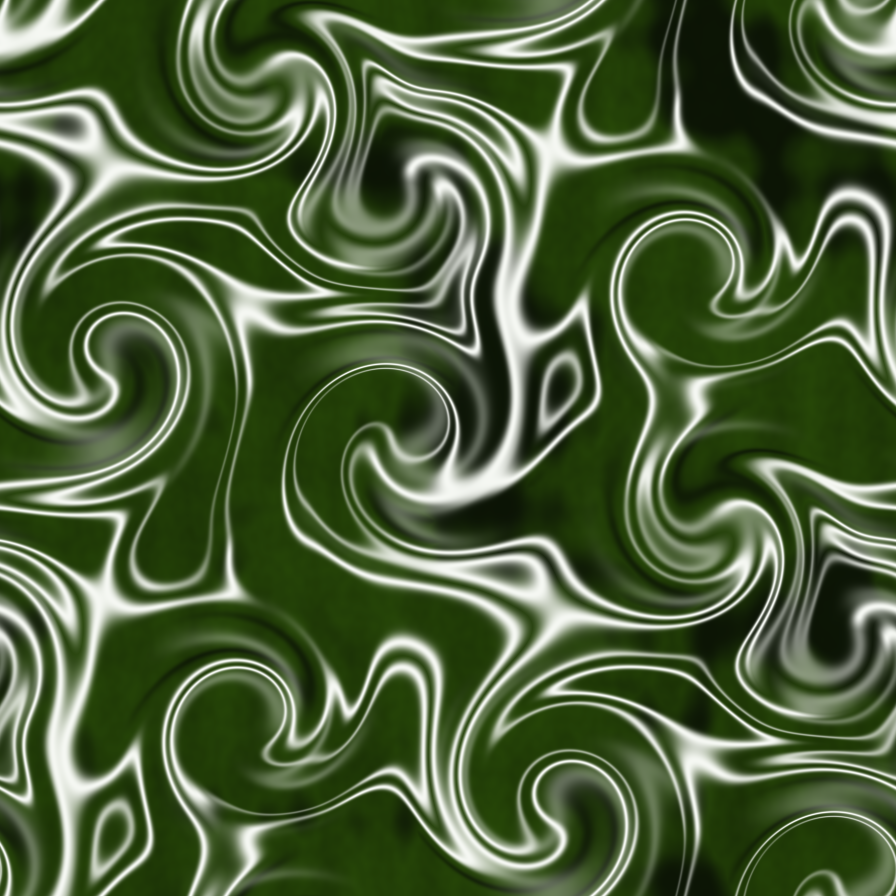
Reproduce this background procedurally as a Shadertoy shader.

```glsl
// Seamless green cloth with white liquid strands curling around scattered whirls.

const float TAU = 6.2832;

// Gradient noise that repeats after a whole number of cells.
float wrapNoise(vec2 p, vec2 period, float seed) {
    vec2 cell = floor(p), f = fract(p);
    vec2 s = f * f * f * (f * (f * 6.0 - 15.0) + 10.0);
    float sum = 0.0;
    for (int k = 0; k < 4; k++) {
        vec2 corner = vec2(k & 1, k >> 1);
        vec2 id = mod(cell + corner + 0.5, period);
        float a = TAU * fract(sin(dot(id, vec2(127.1, 311.7)) + seed * 17.3) * 4375.85);
        vec2 w = mix(1.0 - s, s, corner);
        sum += w.x * w.y * dot(vec2(cos(a), sin(a)), f - corner);
    }
    return sum;
}

// Soft strand along value = 0, kept at least about one pixel wide.
float strand(float value, float width, float pixel) {
    float w = max(width, pixel * 0.7);
    return exp(-value * value / (w * w)) * width / w;
}

void mainImage(out vec4 fragColor, in vec2 fragCoord) {
    vec2 uv = fragCoord / iResolution.xy;

    // Diagonal axes with period one give a half-drop repeat.
    vec2 p = vec2(uv.x + uv.y, uv.x - uv.y);

    // Whirls twist the plane; each fades out before its repeat begins.
    float whirl = 0.0;
    for (int i = 0; i < 5; i++) {
        float n = float(i);
        vec2 center = fract(vec2(0.21, 0.38) + n * vec2(0.755, 0.57));
        vec2 d = fract(p - center + 0.5) - 0.5;
        float r = length(d);
        float reach = 1.0 - smoothstep(0.0, 0.30 + 0.03 * mod(n, 3.0), r);
        float turn = (i % 2 == 0 ? 1.0 : -1.0) * (2.8 + 0.4 * n) * reach * reach;
        float c = cos(turn), s = sin(turn);
        p += mat2(c, s, -s, c) * d - d;
        whirl = max(whirl, reach);
    }

    // Fields carried along by the whirls.
    float flow = wrapNoise(p * 4.0, vec2(4.0), 1.0);
    float drift = wrapNoise(p * 4.0 + 0.37, vec2(4.0), 2.0);
    float vary = wrapNoise(p * 3.0 + 0.61, vec2(3.0), 5.0);
    float pixel = fwidth(flow);

    // Cloth: upright and level streaks with fine grain.
    float upright = wrapNoise(uv * vec2(26.0, 4.0), vec2(26.0, 4.0), 3.0);
    float level = wrapNoise(uv * vec2(3.0, 18.0), vec2(3.0, 18.0), 4.0);
    float grain = wrapNoise(uv * vec2(90.0, 70.0), vec2(90.0, 70.0), 6.0);
    float patchy = wrapNoise(uv * 4.0 + 0.3, vec2(4.0), 7.0);
    vec3 color = vec3(0.13, 0.24, 0.025);
    color *= 1.0 + 0.22 * upright + 0.12 * level + 0.08 * grain;

    // Shadows: streaked patches and dark wisps beside the strands.
    float shade = smoothstep(0.08, 0.42, patchy + 0.35 * upright + 0.3 * level);
    float wisp = strand(flow + 0.17, 0.05, pixel) * smoothstep(0.15, 0.6, whirl);
    float dark = max(0.85 * shade, 0.65 * wisp);
    color = mix(color, vec3(0.03, 0.05, 0.02), dark);

    // Translucent haze gathered around the whirls.
    float haze = strand(drift, 0.085, fwidth(drift)) * smoothstep(0.2, 0.65, whirl);
    color = mix(color, vec3(0.82, 0.85, 0.80), 0.42 * haze);

    // Paired strands, thick where the flow is slow and thin where it is sheared.
    float width = mix(0.021, 0.041, smoothstep(-0.3, 0.3, vary));
    float broad = strand(flow + 0.01, width, pixel);
    float slim = strand(flow - 0.12, width * 0.85, pixel);
    float fade = mix(0.5, 1.0, smoothstep(-0.28, -0.12, drift));
    float white = max(broad, slim * mix(0.6, 1.0, smoothstep(-0.2, 0.1, vary))) * fade;
    color = mix(color, vec3(0.96, 0.97, 0.95), white);

    fragColor = vec4(color, 1.0);
}
```
